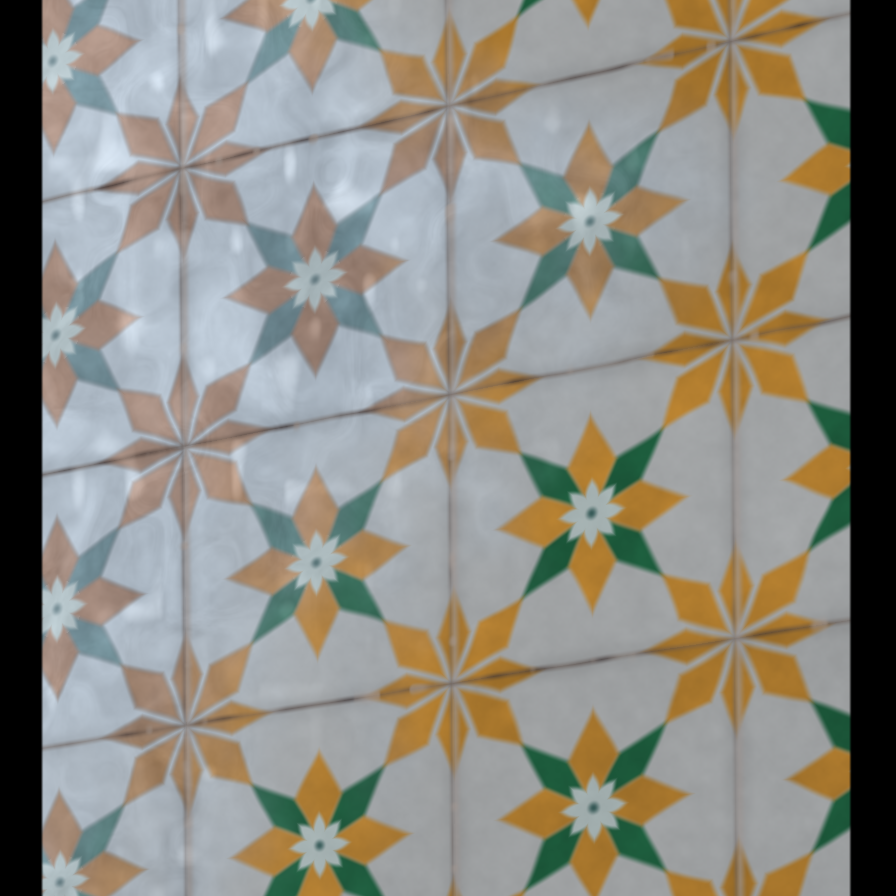
Write a three.js fragment shader that draws this pattern.

```glsl
// Glazed wall tiles seen at a slight angle: orange and green stars, with orange
// stars over the grout crossings. A projective map gives the tile grid, folded
// kite distances give the petals, and value noise gives glare, wear and grime.
varying vec2 vUv;

float hash(vec2 p) {
  vec3 q = fract(p.xyx * vec3(0.1031, 0.1030, 0.0973));
  q += dot(q, q.yzx + 33.33);
  return fract((q.x + q.y) * q.z);
}

float noise(vec2 p) {
  vec2 i = floor(p), f = fract(p);
  f = f * f * (3.0 - 2.0 * f);
  return mix(mix(hash(i), hash(i + vec2(1.0, 0.0)), f.x),
             mix(hash(i + vec2(0.0, 1.0)), hash(i + vec2(1.0)), f.x), f.y);
}

float fbm(vec2 p) {
  float sum = 0.0, amp = 0.5;
  for (int i = 0; i < 4; i++) {
    sum += amp * noise(p);
    p = p * 2.03 + 17.0;
    amp *= 0.5;
  }
  return sum / 0.9375;
}

// Wall position in tiles; the crossings fall on whole numbers
vec2 wallCoords(vec2 p) {
  float d = p.x - 0.2057 + 0.008 * (p.y - 0.5);
  return vec2(3.453 * d / (1.0 + 0.0995 * d),
              (p.y - 0.5013 - 0.195 * d) / (0.3105 + 0.037 * d));
}

// Fold a point to (along, across) for four petals on the axes or diagonals
vec2 foldAxes(vec2 p) {
  p = abs(p);
  return p.x > p.y ? p : p.yx;
}

vec2 foldDiagonals(vec2 p) {
  p = abs(p);
  return vec2(p.x + p.y, abs(p.x - p.y)) * 0.7071;
}

// Kite from start to tip, widest at waist
float kite(vec2 p, float start, float waist, float tip, float halfWidth) {
  return max(dot(p - vec2(start, 0.0), normalize(vec2(-halfWidth, waist - start))),
             dot(p - vec2(tip, 0.0), normalize(vec2(halfWidth, tip - waist))));
}

// Soft coverage, as of colour that bleeds a little into the glaze
float cover(float d) {
  return 1.0 - smoothstep(-0.014, 0.014, d);
}

void main() {
  vec2 uv = wallCoords(vUv);
  vec2 wobble = vec2(noise(uv * 7.0), noise(uv * 7.0 + 40.0)) - 0.5;
  vec2 painted = uv + 0.012 * wobble;
  vec2 center = fract(painted) - 0.5;
  vec2 corner = fract(painted + 0.5) - 0.5;
  float tileTone = hash(floor(uv) + 11.0) - 0.5;
  float cloud = fbm(vUv * vec2(9.0, 7.0));
  float grain = fbm(vUv * 60.0);

  // Window glare over the upper left
  float reach = 0.12 + 0.63 * vUv.y - 2.0 * max(vUv.y - 0.8, 0.0);
  float glare = 1.0 - smoothstep(-0.22, 0.28, vUv.x - reach + 0.3 * (cloud - 0.5) + 0.05 * tileTone);

  // Glaze colours, washed out by the glare
  vec3 white = mix(vec3(0.635, 0.645, 0.65), vec3(0.72, 0.77, 0.82), glare);
  vec3 orange = mix(vec3(0.68, 0.48, 0.18), vec3(0.68, 0.58, 0.53), glare);
  vec3 green = mix(vec3(0.11, 0.35, 0.23), vec3(0.48, 0.59, 0.63), glare);
  orange *= 0.92 + 0.16 * fbm(uv * 9.0) + 0.06 * tileTone;
  green *= 0.88 + 0.24 * fbm(uv * 9.0 + 5.0);

  // Central star: green diagonals, orange axes
  vec3 col = white;
  float leaf = kite(foldDiagonals(center), 0.0, 0.18, 0.355, 0.062);
  float petal = kite(foldAxes(center), 0.0, 0.17, 0.33, 0.086);
  col = mix(col, green, cover(leaf));
  col = mix(col, orange, cover(petal));

  // Toothed white heart with a dark dot
  float r = length(center);
  float tooth = abs(fract(atan(center.y, center.x) * 8.0 / 6.2832 + 0.5) - 0.5) * 2.0;
  col = mix(col, mix(vec3(0.65, 0.70, 0.70), vec3(0.73, 0.79, 0.81), glare),
            cover((r - mix(0.112, 0.064, tooth)) * 0.8));
  col = mix(col, mix(vec3(0.22, 0.36, 0.35), vec3(0.48, 0.57, 0.60), glare), cover(r - 0.015));

  // Eight-petalled star around each crossing
  float star = min(kite(foldAxes(corner), 0.025, 0.17, 0.315, 0.057),
                   kite(foldDiagonals(corner), 0.035, 0.205, 0.355, 0.073));
  col = mix(col, orange, cover(star));
  float outline = min(abs(star), abs(min(petal, leaf)));
  col *= 1.0 - 0.08 * glare * smoothstep(0.016, 0.0, outline) * step(0.1, r);

  // Uneven grout: a pale strip on the uprights, darker along the rows
  vec2 seam = abs(fract(uv + 0.5 + 0.006 * wobble.yx) - 0.5);
  float side = fract(uv.x + 0.5) - 0.5;
  float grime = noise(uv * 13.0 + 3.0);
  col = mix(col, vec3(0.66, 0.63, 0.62), 0.65 * cover(abs(side - 0.006) - 0.012));
  col = mix(col, vec3(0.38, 0.34, 0.33), (0.3 + 0.4 * grime) * cover(abs(side + 0.008) - 0.002));
  col = mix(col, mix(vec3(0.46, 0.39, 0.35), vec3(0.24, 0.20, 0.20), grime * grime),
            (0.5 + 0.4 * grime) * cover(seam.y - 0.005));
  col *= 1.0 - 0.06 * smoothstep(0.07, 0.0, min(seam.x, seam.y));

  // Pale wear at a few edges, then faint ripples of light and fine grain
  float chip = smoothstep(0.78, 0.95, noise(uv * 14.0 + 8.0)) * smoothstep(0.035, 0.0, min(seam.x, seam.y));
  col = mix(col, vec3(0.66, 0.61, 0.58), 0.6 * chip);
  float ripple = fbm(vUv * vec2(22.0, 12.0) + 2.0 * wobble);
  col += glare * 0.2 * vec3(0.9, 0.95, 1.0) * (ripple - 0.56);
  col += 0.14 * smoothstep(0.78, 1.0, noise(vUv * vec2(34.0, 22.0))) * glare;
  col *= 0.95 + 0.06 * cloud + 0.06 * (grain - 0.5) + 0.03 * tileTone;

  // Black side margins
  col *= smoothstep(0.045, 0.049, vUv.x) * (1.0 - smoothstep(0.947, 0.951, vUv.x));
  gl_FragColor = vec4(col, 1.0);
}
```
